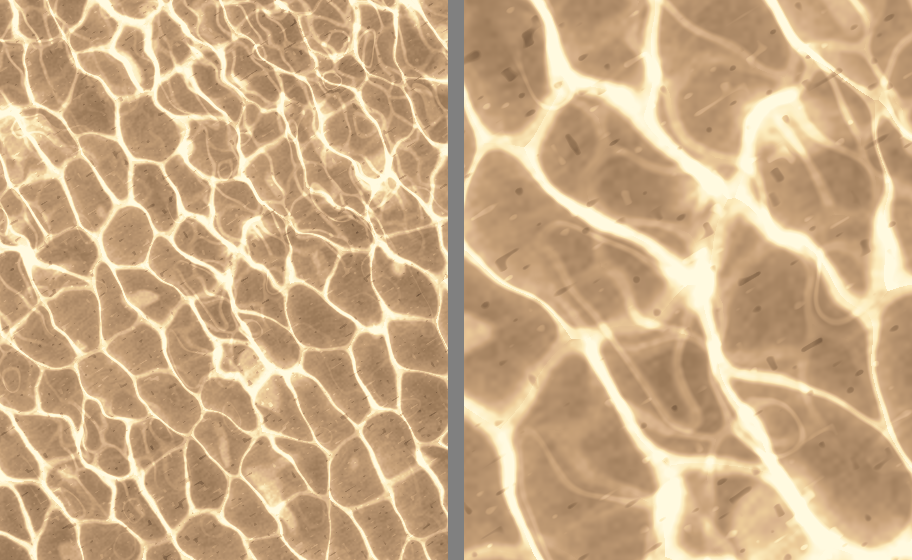
Left: the whole. Right: its middle third, enlarged.
Write a WebGL 1 fragment shader that draws this texture.

```glsl
precision highp float;
// Sunlight caustics on sand under shallow rippled water.
// A warped, stretched Voronoi net gives the bright lines; noise adds broad
// shading, small ripples, glints and sand grain. A tone ramp colours the sum.

#define CELL_SIZE vec2(0.074, 0.112)  // across and along the ripples
#define RIPPLE_DIR vec2(0.53, -0.85)  // long axis of the cells
#define WARP 0.030                    // waviness of the net
#define BASE_TONE 0.595
#define GLOW 0.20                     // soft light beside the lines
#define CORE 0.25                     // sharp light on the lines
#define RIPPLES 0.17                  // fine secondary net
#define GLINTS 0.24
#define GRAIN 0.085

uniform vec2 u_resolution;

vec2 hash2(vec2 p) {
  return fract(sin(vec2(dot(p, vec2(127.1, 311.7)), dot(p, vec2(269.5, 183.3)))) * 43758.5);
}

float noise(vec2 p) {
  vec2 i = floor(p), f = fract(p);
  f = f * f * (3.0 - 2.0 * f);
  float low = mix(hash2(i).x, hash2(i + vec2(1.0, 0.0)).x, f.x);
  float high = mix(hash2(i + vec2(0.0, 1.0)).x, hash2(i + vec2(1.0)).x, f.x);
  return mix(low, high, f.y);
}

vec2 noise2(vec2 p) {
  return vec2(noise(p), noise(p + vec2(37.2, 91.7))) - 0.5;
}

vec2 site(vec2 cell) {
  return 0.5 + 0.84 * (hash2(cell) - 0.5);
}

// x: rounded edge distance, y: edge strength, z: offset across, w: cell random
vec4 causticNet(vec2 p) {
  vec2 cell = floor(p), f = fract(p), nearest = vec2(0.0), home = vec2(0.0);
  float best = 9.0;
  for (int j = -1; j <= 1; j++) {
    for (int i = -1; i <= 1; i++) {
      vec2 g = vec2(float(i), float(j));
      vec2 r = g + site(cell + g) - f;
      float d = dot(r, r);
      if (d < best) { best = d; nearest = r; home = g; }
    }
  }
  float total = 0.0001, aligned = 0.0;
  for (int j = -2; j <= 2; j++) {
    for (int i = -2; i <= 2; i++) {
      vec2 g = home + vec2(float(i), float(j));
      vec2 r = g + site(cell + g) - f;
      vec2 gap = r - nearest;
      if (dot(gap, gap) > 0.0001) {
        vec2 normal = normalize(gap);
        float weight = exp(-20.0 * dot(0.5 * (nearest + r), normal));
        total += weight;
        aligned += weight * abs(normal.x);
      }
    }
  }
  float strength = mix(0.45, 1.0, aligned / total);
  return vec4(max(-log(total) / 20.0, 0.0), strength, -nearest.x, hash2(cell + home + 5.0).y);
}

// Sand and light colours, indexed by tone
vec3 sandRamp(float t) {
  vec3 c = mix(vec3(0.46, 0.35, 0.25), vec3(0.61, 0.48, 0.35), smoothstep(0.46, 0.61, t));
  c = mix(c, vec3(0.70, 0.56, 0.42), clamp((t - 0.61) / 0.09, 0.0, 1.0));
  c = mix(c, vec3(0.78, 0.63, 0.47), clamp((t - 0.70) / 0.08, 0.0, 1.0));
  c = mix(c, vec3(0.85, 0.70, 0.55), clamp((t - 0.78) / 0.07, 0.0, 1.0));
  c = mix(c, vec3(0.93, 0.80, 0.60), clamp((t - 0.85) / 0.08, 0.0, 1.0));
  c = mix(c, vec3(0.99, 0.92, 0.73), clamp((t - 0.93) / 0.07, 0.0, 1.0));
  return mix(c, vec3(1.0, 0.98, 0.88), clamp((t - 1.0) / 0.12, 0.0, 1.0));
}

void main() {
  vec2 uv = gl_FragCoord.xy / u_resolution.y;
  vec2 across = vec2(-RIPPLE_DIR.y, RIPPLE_DIR.x);
  vec2 flow = vec2(dot(uv, across), dot(uv, RIPPLE_DIR));

  // Choppier water toward the upper left
  float chop = smoothstep(0.3, 0.95, noise(uv * 5.0 + 3.0) + 0.6 * (uv.y - uv.x - 0.1));
  vec2 wavy = flow + WARP * noise2(flow * 13.0)
            + WARP * (0.35 + 0.25 * chop) * noise2(flow * 33.0 + 11.0);

  // Main net: soft glow and a sharp core of varying width
  vec4 net = causticNet(wavy / CELL_SIZE);
  float vary = noise(flow * vec2(17.0, 11.0) + 7.0);
  float width = mix(0.035, 0.13, vary * vary);
  float core = 1.0 - smoothstep(0.2 * width, width, net.x);
  float tone = BASE_TONE + 0.07 * noise(flow * vec2(9.0, 6.0)) + 0.06 * noise(flow * 24.0);
  tone += 0.05 * (net.w - 0.5) - 0.08 * net.z;
  tone += net.y * (GLOW * exp(-7.0 * net.x) + CORE * core * (0.55 + 0.8 * vary));

  // Fine ripples and closed loops where the water is choppy
  vec4 fine = causticNet((wavy + 0.02 * noise2(flow * 28.0 + 50.0)) / CELL_SIZE * 1.8 + 20.0);
  float fineLine = 1.0 - smoothstep(0.02, 0.12, fine.x);
  tone += RIPPLES * chop * fine.y * (fineLine + 0.3 * exp(-6.0 * fine.x) - 0.15);
  float bump = noise(wavy * vec2(25.0, 19.0) + 70.0);
  float loop = 1.0 - smoothstep(0.01, 0.06, abs(bump - 0.72));
  tone += RIPPLES * loop * (0.25 + 0.6 * chop);

  // Bright focused patches
  float patchLight = noise(wavy * vec2(27.0, 16.0) + 130.0);
  tone += GLINTS * smoothstep(0.74, 0.92, patchLight) * (0.5 + 0.7 * vary);

  // Sand grain, faint streaks and scattered flecks
  float grain = noise(uv * 260.0) - 0.5;
  float streak = noise(vec2(wavy.x * 75.0, wavy.y * 230.0)) - 0.5;
  float fleck = noise(vec2(flow.x * 95.0, flow.y * 170.0) + 40.0);
  tone += GRAIN * (0.6 * grain + 0.6 * streak);
  tone += GRAIN * (smoothstep(0.86, 0.97, fleck) - 1.5 * smoothstep(0.13, 0.03, fleck));

  gl_FragColor = vec4(sandRamp(tone), 1.0);
}
```
